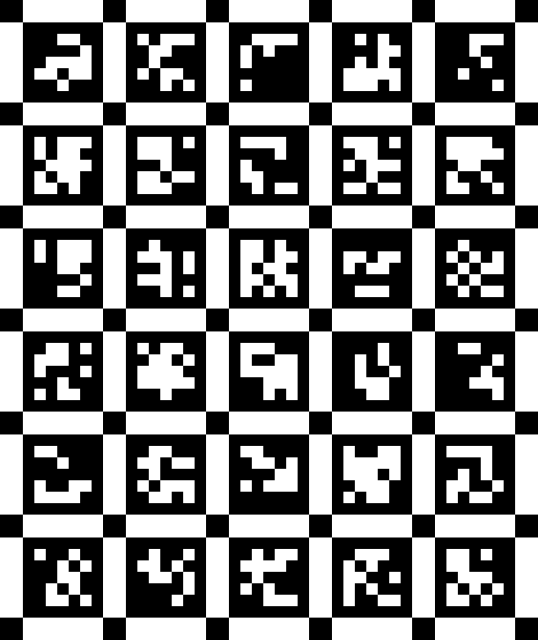
Reproduce this pattern procedurally as a WebGL 1 fragment shader.

```glsl
precision highp float;
// Calibration board: square binary markers in a lattice of white bands with black corner squares.

uniform vec2 u_resolution;

const vec2 MARKERS = vec2(5.0, 6.0); // repeats across and down
const float BAND = 2.0;              // band width, in cells
const float MARKER = 7.0;            // marker width with its one-cell border
const float PITCH = BAND + MARKER;
const float WHITE_SHARE = 0.5;       // share of white data cells

float hash(vec2 p) {
    return fract(sin(dot(p, vec2(127.1, 311.7))) * 43758.5453);
}

// 1 inside the marker's 5x5 data area, 0 on its black border
float dataArea(vec2 local) {
    vec2 fromCentre = abs(local - 0.5 * (MARKER - 1.0));
    return step(max(fromCentre.x, fromCentre.y), 0.5 * MARKER - 1.0);
}

// Brightness of one whole cell, counted from the top left
float cellValue(vec2 cell) {
    vec2 local = cell - PITCH * floor((cell + 0.5) / PITCH);
    vec2 inBand = 1.0 - step(BAND - 0.5, local);
    float bands = abs(inBand.x - inBand.y);
    float inMarker = (1.0 - inBand.x) * (1.0 - inBand.y);
    float bit = step(hash(cell + 17.0), WHITE_SHARE);
    return bands + inMarker * dataArea(local - BAND) * bit;
}

// Box filter over the cells that one pixel overlaps
float smoothCells(vec2 p, float pixel) {
    vec2 low = p - 0.5 * pixel;
    vec2 cell = floor(low);
    vec2 overlap = clamp((low + pixel - cell - 1.0) / pixel, 0.0, 1.0);
    float top = mix(cellValue(cell), cellValue(cell + vec2(1.0, 0.0)), overlap.x);
    float bottom = mix(cellValue(cell + vec2(0.0, 1.0)), cellValue(cell + 1.0), overlap.x);
    return mix(top, bottom, overlap.y);
}

void main() {
    // Square cells, with the board centred over the canvas
    vec2 board = MARKERS * PITCH + BAND;
    vec2 fit = board / u_resolution;
    float pixel = min(fit.x, fit.y);
    vec2 p = (gl_FragCoord.xy - 0.5 * u_resolution) * pixel;
    p = vec2(p.x, -p.y) + 0.5 * board;

    gl_FragColor = vec4(vec3(smoothCells(p, pixel)), 1.0);
}
```
